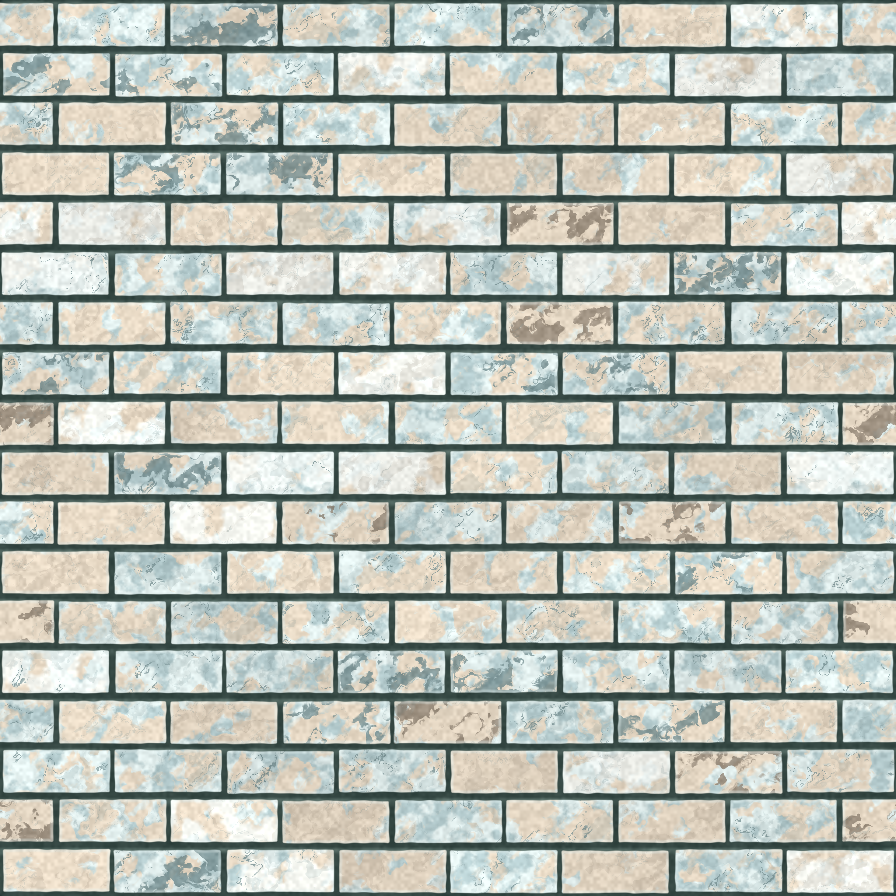
Write a Shadertoy shader that draws this texture.

```glsl
const vec2 GRID = vec2(8.0, 18.0);          // bricks across, courses up
const vec2 JOINT = vec2(0.0058, 0.0084);    // joint widths
const float UNBOUNDED = 4096.0;             // wrap period for noise inside one brick

const vec3 SAND = vec3(0.91, 0.845, 0.76);
const vec3 PALE = vec3(0.89, 0.94, 0.935);
const vec3 BLUE_GREY = vec3(0.71, 0.80, 0.81);
const vec3 SLATE = vec3(0.45, 0.55, 0.56);
const vec3 UMBER = vec3(0.56, 0.51, 0.45);
const vec3 WHITE = vec3(0.97, 0.99, 0.98);
const vec3 MORTAR = vec3(0.44, 0.53, 0.50);
const vec3 SHADOW = vec3(0.17, 0.24, 0.225);

float hash(vec2 p) {
    vec3 q = fract(p.xyx * 0.1031);
    q += dot(q, q.yzx + 33.33);
    return fract((q.x + q.y) * q.z);
}

// Value noise that wraps after a whole number of cells
float noise(vec2 p, float period) {
    vec2 cell = floor(p);
    vec2 f = fract(p);
    f = f * f * (3.0 - 2.0 * f);
    vec2 a = mod(cell, period);
    vec2 b = mod(cell + 1.0, period);
    return mix(mix(hash(a), hash(vec2(b.x, a.y)), f.x),
               mix(hash(vec2(a.x, b.y)), hash(b), f.x), f.y);
}

float fbm(vec2 p, float period) {
    float sum = 0.0;
    float weight = 0.5;
    for (int i = 0; i < 4; i++) {
        sum += weight * noise(p, period);
        p *= 2.0;
        period *= 2.0;
        weight *= 0.5;
    }
    return sum / 0.9375;
}

float roundedBox(vec2 p, vec2 halfSize, float radius) {
    vec2 q = abs(p) - halfSize + radius;
    return length(max(q, 0.0)) + min(max(q.x, q.y), 0.0) - radius;
}

// Mottled fired clay, different for each brick
vec3 brickFace(vec2 local, vec2 id) {
    vec2 seed = 20.0 + 97.0 * vec2(hash(id + 3.1), hash(id + 17.7));
    float tint = hash(id + 41.3);
    float kind = hash(id + 63.9);
    vec2 p = local * 45.0 + seed;
    float bend = fbm(p * 1.3 + 31.0, UNBOUNDED) - 0.5;

    // Sandy and bluish patches
    float warm = fbm(p + bend * 1.5, UNBOUNDED) + 0.32 * (tint - 0.4);
    float cool = fbm(p * 1.4 + 53.0, UNBOUNDED);
    vec3 color = mix(PALE, BLUE_GREY, smoothstep(0.40, 0.64, cool));
    color = mix(color, SAND, 0.92 * smoothstep(0.41, 0.55, warm));

    // Whitewashed bricks
    float wash = step(0.88, kind) * smoothstep(0.35, 0.5, fbm(p * 0.8 + 71.0, UNBOUNDED));
    color = mix(color, WHITE, 0.8 * wash);

    // Scorched flakes on some bricks, faint smudges on the rest
    float flake = fbm(p * vec2(1.0, 1.3) + bend * 3.0 + 11.0, UNBOUNDED);
    float scorch = smoothstep(0.54, 0.62, flake) * mix(0.16, 0.8, step(kind, 0.2));
    vec3 scorchColor = mix(SLATE, UMBER, step(0.62, tint));
    color = mix(color, scorchColor, scorch);

    // Hairline cracks
    float crackField = abs(fbm(p * 0.9 + bend * 2.0 + 87.0, UNBOUNDED) - 0.5);
    float broken = smoothstep(0.45, 0.65, noise(p * 0.8 + 23.0, UNBOUNDED));
    float crack = (1.0 - smoothstep(0.004, 0.02, crackField)) * broken;
    color = mix(color, SLATE, crack * mix(0.2, 0.75, step(tint, 0.5)));

    return color * (0.96 + 0.08 * hash(id + 7.7));
}

// Recessed mortar, shaded beneath the course above
vec3 jointColor(vec2 local, vec2 halfCell, float rough) {
    float below = halfCell.y - local.y;
    float lit = smoothstep(0.0, JOINT.y * 0.5, below) * step(0.0, local.y);
    lit *= smoothstep(-JOINT.y, 0.0, local.y - halfCell.y + JOINT.y * 0.5);
    return mix(SHADOW, MORTAR, 0.12 + 0.75 * lit * rough + 0.25 * (rough - 0.5));
}

void mainImage(out vec4 fragColor, in vec2 fragCoord) {
    vec2 uv = fragCoord / iResolution.xy;
    float pixel = 1.0 / min(iResolution.x, iResolution.y);

    // Running bond
    vec2 grid = uv * GRID;
    grid.x += 0.5 * mod(floor(grid.y), 2.0);
    vec2 id = mod(floor(grid), GRID);
    vec2 halfCell = 0.5 / GRID;
    vec2 local = (fract(grid) - 0.5) / GRID;

    // Slightly uneven brick outline
    vec2 shift = (vec2(hash(id + 5.3), hash(id + 9.1)) - 0.5) * 0.0018;
    float wobble = (noise(uv * 96.0, 96.0) - 0.5) * 0.0013;
    float edge = roundedBox(local - shift, halfCell - 0.5 * JOINT, 0.0018) + wobble;
    float soft = max(0.0009, 0.75 * pixel);
    float brick = 1.0 - smoothstep(-soft, soft, edge);

    // Surface with pale worn rim and fine grit
    float grit = noise(uv * 256.0, 256.0) - 0.5;
    vec3 face = brickFace(local, id);
    face = mix(face, PALE, 0.4 * smoothstep(-0.0045, -0.0015, edge));
    face += 0.11 * grit;

    vec3 joint = jointColor(local, halfCell, fbm(uv * 48.0, 48.0)) + 0.05 * grit;
    fragColor = vec4(clamp(mix(joint, face, brick), 0.0, 1.0), 1.0);
}
```
